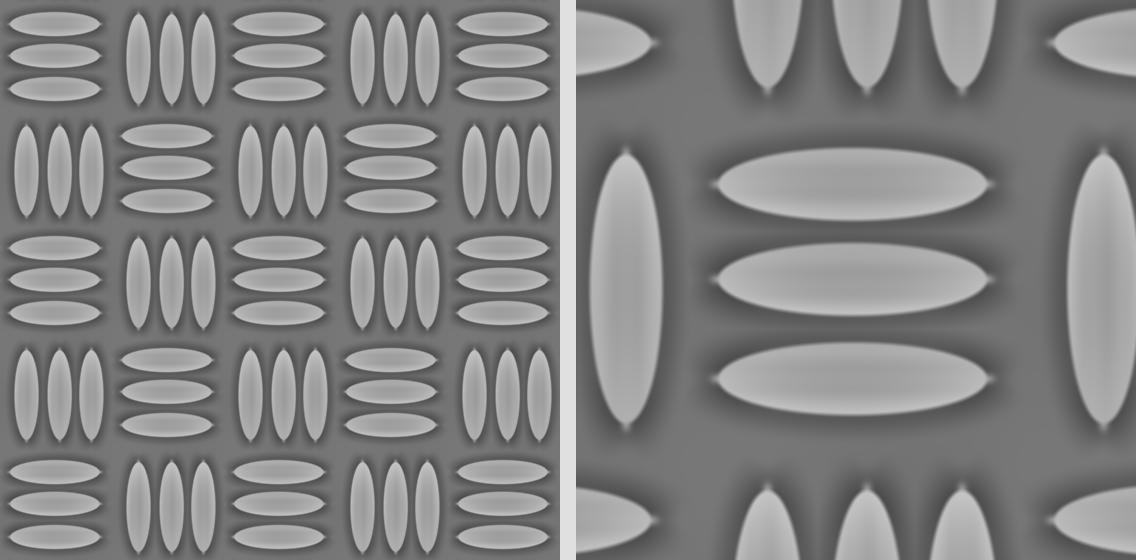
Left, the full canvas; right, a detail of the centre.
Give the GLSL for this pattern, as a WebGL 1 fragment shader.

```glsl
precision highp float;
// Grey metal tread plate: blocks of three raised bars turned alternately across and upright.

uniform vec2 u_resolution;

const float CELLS = 5.0;
const vec2 BAR_RADII = vec2(0.400, 0.108); // half length, half width in cells

float hash(vec2 p) {
  return fract(sin(dot(p, vec2(127.1, 311.7))) * 43758.55);
}

// Approximate signed distance to an ellipse.
float ellipseDistance(vec2 p, vec2 radii) {
  float k = length(p / radii);
  float slope = length(p / (radii * radii));
  return k * (k - 1.0) / max(slope, 0.001);
}

// 1.0 for a cell with upright bars, 0.0 for one with level bars.
float uprightCell(vec2 cell) {
  return mod(cell.x + cell.y, 2.0);
}

// Position as (along, across) from the centre of one bar in a cell.
vec2 barSpace(vec2 p, float upright, float index) {
  vec2 q = mix(p, p.yx, upright);
  float spacing = index < 0.0 ? 0.296 : 0.283;
  vec2 centre = mix(vec2(-0.010, 0.002), vec2(-0.027, 0.033), upright);
  return q - centre - vec2(0.0, index * spacing);
}

// Raised face: dull middle, bright rim, light varying with direction.
float faceTone(vec2 q, float upright, float index) {
  vec2 t = q / BAR_RADII;
  float rim = min(dot(t, t), 1.2);
  float lean = mix(-t.y, t.x, upright);
  float phase = 6.283 * hash(vec2(index + 2.0, upright));
  float streak = sin(t.y * 9.0 + phase) * (1.0 - 0.6 * t.x * t.x);
  return 0.615 + 0.115 * rim + 0.045 * lean * rim + 0.009 * streak;
}

// Recessed ground: dark beside the bars and their tips, paler in the open.
float groundTone(vec2 uv, vec2 q, float d) {
  float open = smoothstep(0.0, 0.095, d);
  float nearTip = smoothstep(0.55, 0.95, abs(q.x) / BAR_RADII.x);
  float shadow = nearTip * exp(-max(d, 0.0) * 35.0);
  vec2 wave = sin(uv * 6.2832 + vec2(0.7, 2.1));
  return 0.345 + 0.115 * open - 0.055 * shadow + 0.010 * wave.x * wave.y;
}

// Small pale point drawn out from each end of a bar.
float tipGlow(vec2 q) {
  vec2 t = vec2(abs(q.x) - BAR_RADII.x - 0.002, q.y) / vec2(0.022, 0.015);
  return exp(-dot(t, t));
}

void main() {
  vec2 uv = gl_FragCoord.xy / u_resolution * CELLS;
  float pixel = CELLS / min(u_resolution.x, u_resolution.y);
  vec2 home = floor(uv);

  // Nearest bar among this cell and its neighbours.
  float nearest = 10.0;
  float nearUpright = 0.0;
  float nearIndex = 0.0;
  vec2 nearPoint = vec2(0.0);
  for (int y = -1; y <= 1; y++) {
    for (int x = -1; x <= 1; x++) {
      vec2 cell = home + vec2(float(x), float(y));
      float upright = uprightCell(cell);
      for (int i = -1; i <= 1; i++) {
        float index = float(i);
        vec2 q = barSpace(uv - cell - 0.5, upright, index);
        float d = ellipseDistance(q, BAR_RADII);
        if (d < nearest) {
          nearest = d;
          nearUpright = upright;
          nearIndex = index;
          nearPoint = q;
        }
      }
    }
  }

  float ground = groundTone(uv, nearPoint, nearest);
  ground = mix(ground, 0.68, 0.75 * tipGlow(nearPoint));
  float face = faceTone(nearPoint, nearUpright, nearIndex);
  float edge = max(pixel, 0.009);
  float tone = mix(face, ground, smoothstep(-edge, edge, nearest));
  gl_FragColor = vec4(vec3(tone), 1.0);
}
```
